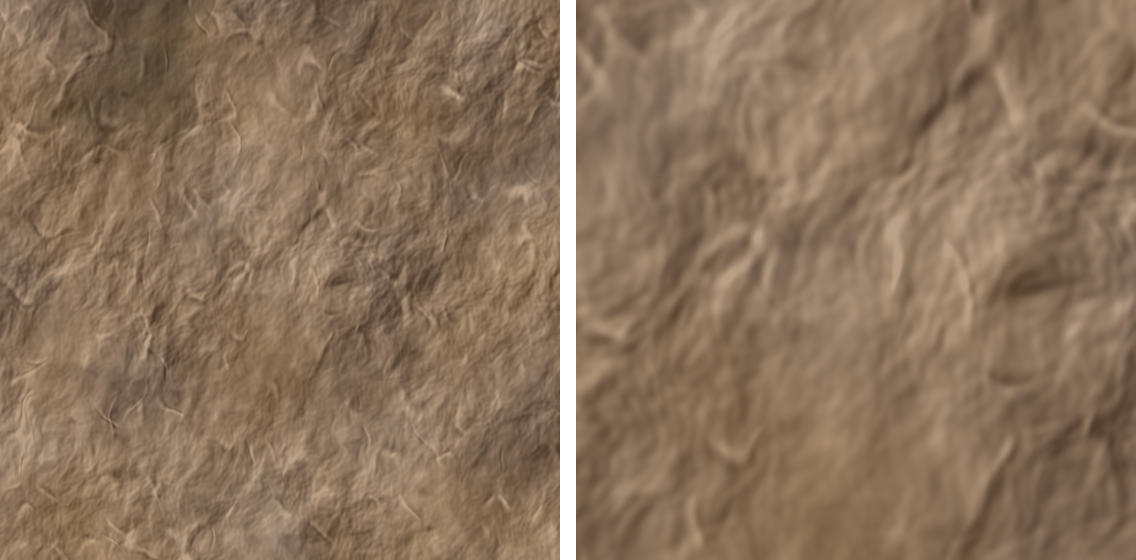
Left, the full canvas; right, a detail of the centre.
Give the GLSL for this texture, as a WebGL 2 fragment shader.

```glsl
#version 300 es
precision highp float;
// Weathered brown rock face with crumbly relief, short cracks, pits and a shaded olive hollow.

uniform vec2 u_resolution;
out vec4 fragColor;

vec2 hash2(vec2 p) {
    vec3 a = fract(p.xyx * vec3(0.1031, 0.1030, 0.0973));
    a += dot(a, a.yzx + 33.33);
    return fract((a.xx + a.yz) * a.zy);
}

float corner(vec2 cell, vec2 offset) {
    vec2 gradient = hash2(cell) * 2.0 - 1.0;
    return dot(gradient / max(length(gradient), 0.001), offset);
}

// Gradient noise, roughly -0.7 to 0.7
float noise(vec2 p) {
    vec2 i = floor(p), f = p - i;
    vec2 u = f * f * f * (f * (f * 6.0 - 15.0) + 10.0);
    vec2 x = vec2(1, 0), y = vec2(0, 1);
    return mix(mix(corner(i, f), corner(i + x, f - x), u.x),
               mix(corner(i + y, f - y), corner(i + 1.0, f - 1.0), u.x), u.y);
}

float fbm(vec2 p, int octaves) {
    float sum = 0.0, amplitude = 1.0;
    for (int i = 0; i < octaves; i++) {
        sum += amplitude * noise(p);
        p = mat2(1.95, 0.56, -0.56, 1.95) * p + vec2(17.3, 9.1);
        amplitude *= 0.54;
    }
    return sum;
}

vec2 warp(vec2 p) {
    return p + 0.014 * vec2(fbm(p * 9.0 + 3.7, 3), fbm(p * 9.0 + 41.2, 3));
}

// Height of the stone, with its grain leaning right of vertical
float relief(vec2 p) {
    p = warp(p);
    vec2 grain = vec2(dot(p, vec2(0.94, -0.35)) * 17.0, dot(p, vec2(0.35, 0.94)) * 11.0);
    return fbm(grain, 4) + 0.35 * abs(noise(grain * 1.4 + 25.0));
}

// Pale lip beside a dark undercut
float ledge(float field, float width) {
    float s = field / width;
    return (0.25 + 1.5 * s) * exp(-s * s);
}

float boxDistance(vec2 p, vec2 halfSize) {
    vec2 d = abs(p) - halfSize;
    return length(max(d, 0.0)) + min(max(d.x, d.y), 0.0);
}

void main() {
    vec2 p = gl_FragCoord.xy / u_resolution.y;
    vec2 bent = warp(p);

    // Sheltered hollow near the top, smoother than the rest
    vec2 h = bent - vec2(0.25, 0.94);
    h += 0.09 * vec2(fbm(p * 5.0 + 71.0, 3), fbm(p * 5.0 + 87.0, 3));
    float hollowEdge = boxDistance(vec2(h.x - 0.35 * h.y, h.y), vec2(0.10, 0.17));
    float hollow = 1.0 - smoothstep(-0.07, 0.05, hollowEdge);

    // Broad stains stretched along the rising diagonal
    vec2 diagonal = vec2(dot(bent, vec2(0.8, -0.6)) * 5.5, dot(bent, vec2(0.6, 0.8)) * 3.2);
    float tone = 0.56 + 0.52 * fbm(diagonal + 7.0, 4);
    tone += 0.10 * smoothstep(0.5, 0.0, p.y) - 0.14 * smoothstep(0.85, 1.0, p.y);
    tone -= 0.42 * hollow;

    // Dark diagonal gullies
    float gully = noise(diagonal * vec2(1.3, 0.9) + 33.0);
    tone -= 0.26 * exp(-gully * gully * 130.0) * smoothstep(0.0, 0.35, noise(p * 4.0 + 15.0));

    // Light from the upper left
    vec2 toLight = vec2(-0.0020, 0.0015);
    float slope = relief(p - toLight) - relief(p + toLight);
    float roughness = 0.95 + 0.9 * noise(p * 5.0 + 51.0);
    tone += 1.3 * slope * roughness * (1.0 - 0.55 * hollow);

    // Patchy wear in small blotches
    tone += 0.27 * fbm(bent * vec2(30.0, 22.0) + 13.0, 3) * (1.0 - 0.5 * hollow);

    // Short broken cracks and lips
    for (int i = 0; i < 4; i++) {
        float k = float(i);
        vec2 shift = vec2(11.0, 23.0) * (k + 1.0);
        float field = noise(bent * vec2(9.0, 6.0) * (1.0 + 0.3 * k) + shift);
        float present = smoothstep(0.12, 0.42, noise(p * 13.0 + shift.yx));
        tone += 0.42 * present * ledge(field, 0.06);
    }
    float rim = smoothstep(-0.1, 0.35, noise(p * 10.0 + 5.0));
    tone += 0.35 * rim * ledge(hollowEdge - 0.012, 0.008);

    // Scattered small pits
    for (int i = 0; i < 18; i++) {
        vec2 seed = hash2(vec2(float(i) * 7.0 + 2.0, 19.0));
        vec2 d = (bent - seed) * vec2(1.0, 1.5);
        float radius = mix(0.005, 0.013, hash2(seed * 91.0).x);
        tone -= 0.38 * exp(-dot(d, d) / (radius * radius));
    }

    // Brown scale, then warm, grey and olive drifts
    tone = clamp(tone, -0.18, 1.25);
    vec3 color = mix(vec3(0.37, 0.29, 0.22), vec3(0.66, 0.56, 0.46), tone);
    float warmth = fbm(p * 3.2 + 61.0, 3) + 0.25 * smoothstep(0.4, 0.0, p.y);
    color += warmth * vec3(0.025, 0.0, -0.035);
    color += hollow * vec3(-0.008, 0.006, 0.0);
    fragColor = vec4(color, 1.0);
}
```
